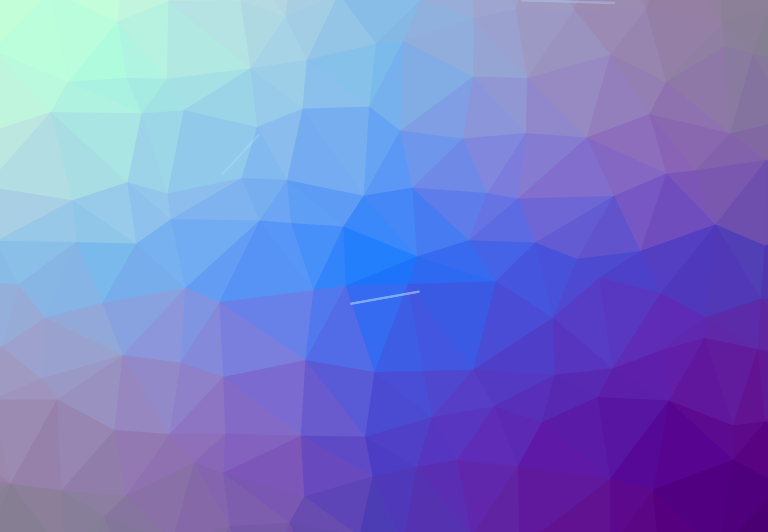
Write a Shadertoy shader that draws this background.

```glsl
#define GRID vec2(13.0, 9.0)
#define JITTER 0.36
#define WARMTH 0.10
#define DULLNESS 0.08
#define SEAM_WIDTH 0.012
#define SEAM_COLOR vec3(0.72, 0.86, 1.0)
#define SEAM_STRENGTH 0.55

// Diagonal palette: mint, sky, blue, violet, deep purple
const vec3 PALETTE[9] = vec3[9](
    vec3(0.77, 1.00, 0.85), vec3(0.68, 0.99, 0.87), vec3(0.59, 0.83, 0.91),
    vec3(0.43, 0.65, 0.95), vec3(0.09, 0.47, 1.00), vec3(0.28, 0.31, 0.85),
    vec3(0.34, 0.15, 0.69), vec3(0.33, 0.00, 0.56), vec3(0.28, 0.00, 0.44));

vec3 ramp(float t) {
    float s = clamp(t, 0.0, 1.0) * 8.0;
    int i = min(int(s), 7);
    return mix(PALETTE[i], PALETTE[i + 1], s - float(i));
}

// Average of the horizontal and vertical ramps, warmed off the diagonal
vec3 gradient(vec2 uv) {
    uv = clamp(uv, 0.0, 1.0);
    float away = abs(uv.x - uv.y);
    vec3 color = 0.5 * (ramp(uv.x) + ramp(uv.y));
    color.r += WARMTH * sin(3.14159 * away);
    color.b -= DULLNESS * away * away;
    return color;
}

vec2 hash2(vec2 p) {
    vec2 q = vec2(dot(p, vec2(127.1, 311.7)), dot(p, vec2(269.5, 183.3)));
    return fract(sin(q) * 43758.5);
}

// Jittered grid point
vec2 vertex(vec2 cell) {
    return cell + 0.05 + JITTER * (2.0 * hash2(cell) - 1.0);
}

float cross2(vec2 a, vec2 b) {
    return a.x * b.y - a.y * b.x;
}

// Signed distance to the line a-b, positive on the inner side
float edgeSide(vec2 p, vec2 a, vec2 b) {
    return cross2(normalize(b - a), p - a);
}

float segmentDistance(vec2 p, vec2 a, vec2 b) {
    vec2 ab = b - a;
    return length(p - a - ab * clamp(dot(p - a, ab) / dot(ab, ab), 0.0, 1.0));
}

// Flat facet colour weighted by its pixel coverage
vec4 facet(vec2 p, vec2 a, vec2 b, vec2 c, float pixel) {
    float inside = min(edgeSide(p, a, b), min(edgeSide(p, b, c), edgeSide(p, c, a)));
    float coverage = clamp(inside / pixel + 0.5, 0.0, 1.0);
    if (coverage <= 0.0) return vec4(0.0);
    return vec4(gradient((a + b + c) / (3.0 * GRID)), 1.0) * coverage;
}

// Splits a quad along the diagonal that gives the rounder triangles
vec4 quad(vec2 p, vec2 cell, float pixel) {
    vec2 a = vertex(cell);
    vec2 b = vertex(cell + vec2(1.0, 0.0));
    vec2 c = vertex(cell + vec2(1.0, 1.0));
    vec2 d = vertex(cell + vec2(0.0, 1.0));
    float angleSum = cross2(c - b, a - b) * dot(a - d, c - d)
                   + dot(c - b, a - b) * cross2(a - d, c - d);
    if (angleSum >= 0.0) return facet(p, a, b, c, pixel) + facet(p, a, c, d, pixel);
    return facet(p, a, b, d, pixel) + facet(p, b, c, d, pixel);
}

// Thin bright gap along one mesh edge
float seam(vec2 p, vec2 from, vec2 to, float pixel) {
    float dist = segmentDistance(p, vertex(from), vertex(to));
    return 1.0 - smoothstep(SEAM_WIDTH, SEAM_WIDTH + pixel, dist);
}

void mainImage(out vec4 fragColor, in vec2 fragCoord) {
    // Grid space, with the first row at the top
    vec2 uv = fragCoord / iResolution.xy;
    vec2 p = vec2(uv.x, 1.0 - uv.y) * GRID;
    float pixel = GRID.y / iResolution.y;

    // Facets of the neighbouring quads
    vec4 sum = vec4(0.0);
    for (int y = -1; y <= 1; y++)
        for (int x = -1; x <= 1; x++)
            sum += quad(p, floor(p) + vec2(x, y), pixel);
    vec3 color = sum.rgb / max(sum.a, 0.0001);

    // Highlights on a few edges
    float glint = seam(p, vec2(6.0, 5.0), vec2(7.0, 5.0), pixel);
    glint = max(glint, 0.6 * seam(p, vec2(4.0, 2.0), vec2(4.0, 3.0), pixel));
    glint = max(glint, 0.6 * seam(p, vec2(9.0, 0.0), vec2(10.0, 0.0), pixel));
    color = mix(color, SEAM_COLOR, SEAM_STRENGTH * glint);

    fragColor = vec4(color, 1.0);
}
```
